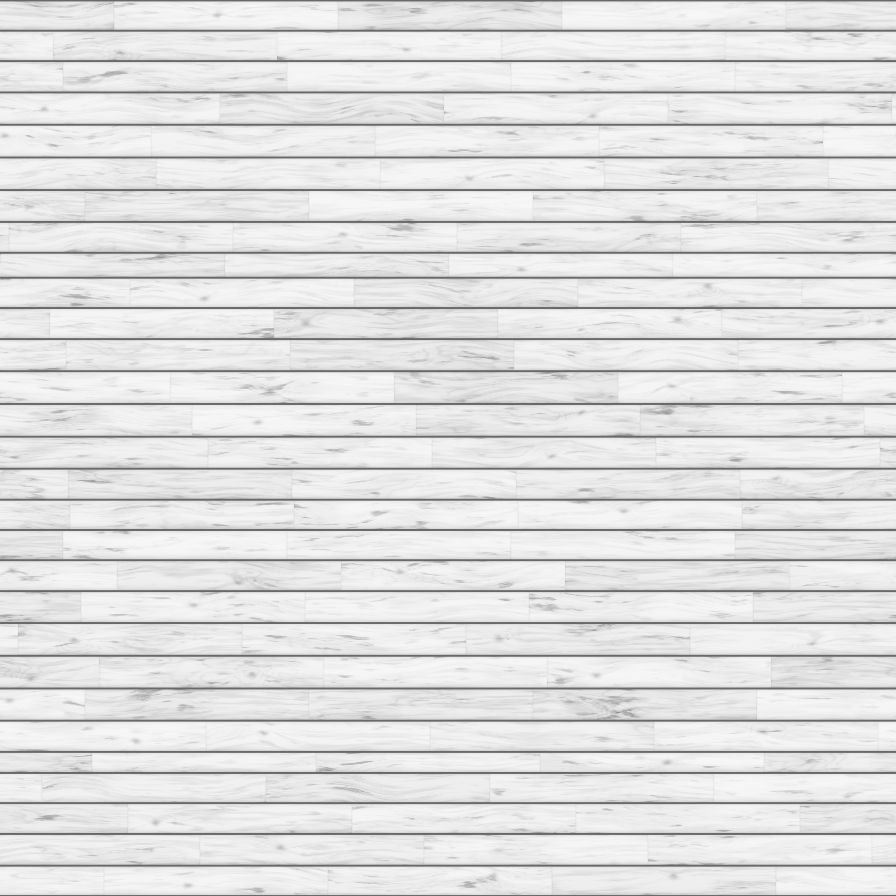
A WebGL 2 fragment shader for this texture:

```glsl
#version 300 es
precision highp float;

uniform vec2 u_resolution;
out vec4 fragColor;

// Layout, in canvas units
const int ROWS = 29;
const float BOARDS = 4.0;            // boards along each row
const float PITCH = 0.03516;         // usual row height
const float SWAY = 0.00195;          // slow drift of the row edges
const float SWAY_PERIOD = 8.2;
const float SWAY_PEAK = 15.0;
const vec2 NARROW_ROW = vec2(8.5, 24.5);
const vec2 NARROW_CUT = vec2(0.0059, 0.0104);

// Grooves
const float GROOVE_HALF = 0.0010;
const float SHADE_ABOVE = 0.0024;
const float SHADE_BELOW = 0.0013;
const float GROOVE_GREY = 0.41;

// Wood
const float WOOD_GREY = 0.964;
const float TONE_RANGE = 0.035;
const float GRAIN_DEPTH = 0.075;
const float RING_DEPTH = 0.055;
const float FLECK_DEPTH = 0.17;
const float KNOT_DEPTH = 0.17;
const float KNOT_CHANCE = 0.4;

float hash(vec2 p) {
    vec3 q = fract(vec3(p.xyx) * vec3(0.1031, 0.1030, 0.0973));
    q += dot(q, q.yzx + 33.33);
    return fract((q.x + q.y) * q.z);
}

float noise(vec2 p) {
    vec2 i = floor(p), f = fract(p);
    f = f * f * (3.0 - 2.0 * f);
    return mix(mix(hash(i), hash(i + vec2(1, 0)), f.x),
               mix(hash(i + vec2(0, 1)), hash(i + vec2(1, 1)), f.x), f.y);
}

float fbm(vec2 p) {
    float sum = 0.0, weight = 0.5;
    for (int i = 0; i < 4; i++) {
        sum += weight * noise(p);
        p = p * 2.03 + 17.1;
        weight *= 0.5;
    }
    return sum / 0.9375;
}

// Distance from the top of the canvas to the top of row i
float rowEdge(float i) {
    float sway = SWAY * cos(6.28318 * (i - SWAY_PEAK) / SWAY_PERIOD);
    float edge = PITCH * i + sway - 0.0004 - dot(step(NARROW_ROW, vec2(i)), NARROW_CUT);
    return clamp(edge, 0.0, 1.0);
}

// Grey of one board; p is measured from its upper left corner
float wood(vec2 p, vec2 id, float height) {
    vec2 seed = vec2(hash(id), hash(id + 51.7)) * 300.0;
    float figure = hash(id + 12.3);

    // Knot that bends the grain around it
    vec2 knot = vec2(mix(0.03, 0.21, hash(id + 7.9)), height * mix(0.25, 0.75, hash(id + 3.1)));
    vec2 k = (p - knot) * vec2(0.55, 1.0);
    k.y += 0.003 * (noise(p * 160.0 + seed) - 0.5);
    float hasKnot = step(hash(id + 29.0), KNOT_CHANCE);
    float swell = hasKnot * exp(-dot(k, k) / 0.00012);

    // Wavy grain lines, rings and flecks
    vec2 g = p;
    g.y += 0.016 * (noise(p * vec2(13.0, 22.0) + seed) - 0.5) + 0.005 * swell * sign(k.y);
    float fine = fbm(g * vec2(22.0, 360.0) + seed);
    float cloud = fbm(g * vec2(13.0, 75.0) + seed.yx);
    float field = fbm(g * vec2(7.0, 42.0) + seed + 80.0) + 0.35 * swell;
    float ring = pow(0.5 + 0.5 * sin(field * 65.0), 5.0);
    float fleck = smoothstep(0.62, 0.86, fbm(g * vec2(38.0, 230.0) + seed + 140.0));
    float patchy = smoothstep(0.42, 0.72, cloud);

    float grey = WOOD_GREY - TONE_RANGE * figure * figure;
    grey -= GRAIN_DEPTH * (0.35 + 0.65 * figure) * smoothstep(0.4, 0.85, fine);
    grey -= RING_DEPTH * ring * patchy * (0.3 + 0.7 * figure);
    grey -= FLECK_DEPTH * fleck * (0.3 + patchy);
    grey -= 0.025 * patchy;
    grey -= KNOT_DEPTH * hasKnot * exp(-dot(k, k) / 0.000007);
    return grey;
}

void main() {
    vec2 uv = gl_FragCoord.xy / u_resolution;
    float pixel = 1.0 / u_resolution.y;
    float depth = 1.0 - uv.y;

    // Row holding this point
    float row = 0.0;
    for (int i = 1; i < ROWS; i++) row += step(rowEdge(float(i)), depth);
    float top = rowEdge(row), bottom = rowEdge(row + 1.0);

    // Staggered boards along the row
    float along = uv.x * BOARDS + hash(vec2(row, 4.7));
    vec2 id = vec2(mod(floor(along), BOARDS), row) + 1.0;
    float u = fract(along);
    float grey = wood(vec2(u / BOARDS, depth - top), id, bottom - top);

    // Faint butt joint
    float joint = min(u, 1.0 - u) / BOARDS;
    grey -= 0.03 * (1.0 - smoothstep(0.0, 0.0006 + pixel, joint));

    // Groove with soft shade on both sides
    float below = depth - top, above = bottom - depth;
    grey -= 0.20 * exp(-above / SHADE_ABOVE) + 0.20 * exp(-below / SHADE_BELOW);
    float groove = 1.0 - smoothstep(GROOVE_HALF - 0.5 * pixel, GROOVE_HALF + 0.6 * pixel, min(above, below));
    grey = mix(grey, GROOVE_GREY, groove);

    fragColor = vec4(vec3(clamp(grey, 0.0, 1.0)), 1.0);
}
```
